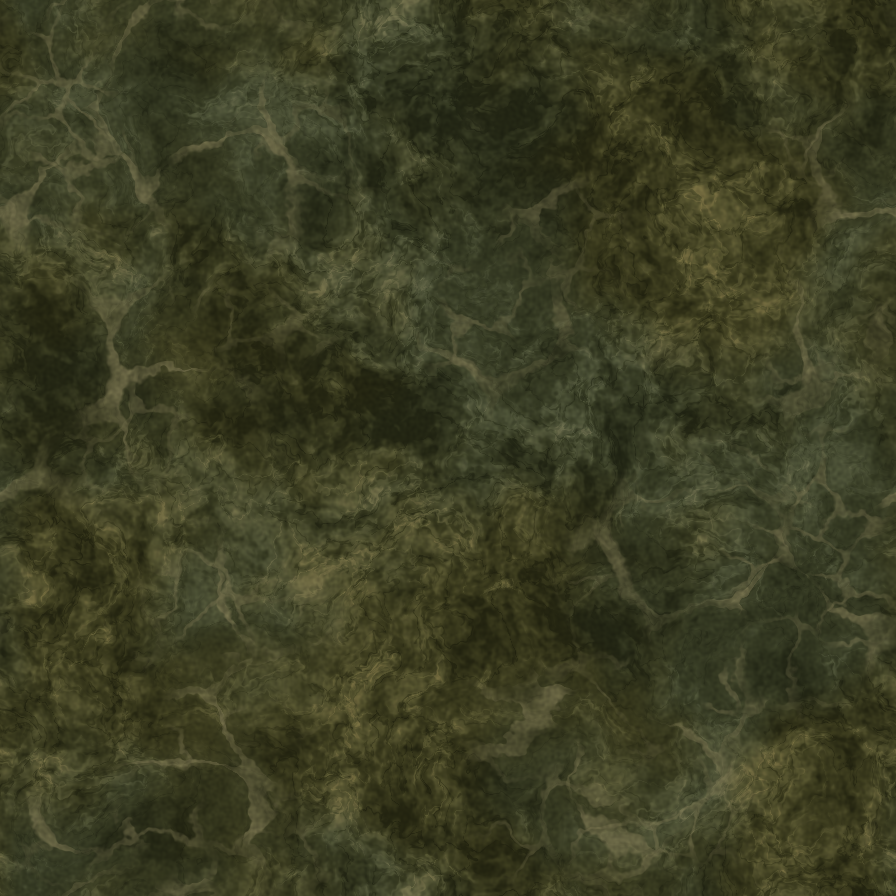
Reproduce this texture procedurally as a Shadertoy shader.

```glsl
// Dark olive marble: drifting clouds, crusty mottling and pale veins that
// widen into pads where they meet. Wrapping gradient noise warps the domain;
// veins are the softened edges of a wrapping Voronoi pattern.

const vec3 DEEP  = vec3(0.135, 0.143, 0.072);
const vec3 MOSS  = vec3(0.212, 0.220, 0.122);
const vec3 SAGE  = vec3(0.308, 0.314, 0.196);
const vec3 SAND  = vec3(0.425, 0.410, 0.270);
const vec3 VEIN  = vec3(0.480, 0.455, 0.315);
const vec3 OLIVE_TINT = vec3(1.05, 1.01, 0.90);
const vec3 SLATE_TINT = vec3(0.96, 1.01, 1.09);

const float CLOUD_CELLS  = 4.0;   // whole repeats across the canvas
const float MOTTLE_CELLS = 12.0;
const float PIT_CELLS    = 36.0;
const float FLECK_CELLS  = 80.0;
const float VEIN_CELLS   = 7.0;
const float CRACK_CELLS  = 15.0;
const float FLOW_WARP = 0.055;    // displacement in canvas units
const float VEIN_WARP = 0.045;
const float PAD_SHARPNESS = 16.0; // lower gives larger pads at junctions

vec2 hash2(vec2 cell, float seed) {
    uvec3 v = uvec3(cell, seed) * 1664525u + 1013904223u;
    for (int i = 0; i < 2; i++) {
        v.x += v.y * v.z; v.y += v.z * v.x; v.z += v.x * v.y;
        v ^= v >> 16u;
    }
    return vec2(v.xy >> 8u) / 16777216.0;
}

vec2 wrap(vec2 cell, float period) { return floor(mod(cell + 0.5, period)); }

float corner(vec2 cell, vec2 offset, vec2 f, float period, float seed) {
    vec2 gradient = hash2(wrap(cell + offset, period), seed) * 2.0 - 1.0;
    return 1.4 * dot(gradient, f - offset);
}

float noise(vec2 p, float period, float seed) {
    vec2 c = floor(p), f = p - c;
    vec2 u = f * f * f * (f * (f * 6.0 - 15.0) + 10.0);
    float low  = mix(corner(c, vec2(0, 0), f, period, seed),
                     corner(c, vec2(1, 0), f, period, seed), u.x);
    float high = mix(corner(c, vec2(0, 1), f, period, seed),
                     corner(c, vec2(1, 1), f, period, seed), u.x);
    return mix(low, high, u.y);
}

float fbm(vec2 uv, float cells, int octaves, float seed) {
    float sum = 0.0, amplitude = 1.0;
    for (int i = 0; i < octaves; i++) {
        sum += amplitude * noise(uv * cells, cells, seed + float(i));
        cells *= 2.0;
        amplitude *= 0.56;
    }
    return sum;
}

// Thin crinkled lines along the zero level of noise.
float filament(vec2 uv, float cells, float width, float seed) {
    return 1.0 - smoothstep(0.0, width, abs(fbm(uv, cells, 5, seed)));
}

// Soft minimum of the distances to the borders of the nearest Voronoi cell.
float veinDistance(vec2 uv, float cells, float seed) {
    vec2 p = uv * cells, c = floor(p), f = p - c;
    vec2 nearCell = vec2(0.0), nearPoint = vec2(8.0);
    for (int i = 0; i < 9; i++) {
        vec2 g = vec2(i % 3, i / 3) - 1.0;
        vec2 r = g + hash2(wrap(c + g, cells), seed) - f;
        if (dot(r, r) < dot(nearPoint, nearPoint)) { nearPoint = r; nearCell = g; }
    }
    float total = 0.0;
    for (int i = 0; i < 25; i++) {
        if (i == 12) continue;
        vec2 g = nearCell + vec2(i % 5, i / 5) - 2.0;
        vec2 r = g + hash2(wrap(c + g, cells), seed) - f;
        total += exp(-PAD_SHARPNESS * dot(0.5 * (nearPoint + r), normalize(r - nearPoint)));
    }
    return -log(total + 1e-6) / PAD_SHARPNESS;
}

void mainImage(out vec4 fragColor, in vec2 fragCoord) {
    vec2 uv = fragCoord / iResolution.xy;
    // Shared warp and broad masks
    vec2 warp = vec2(fbm(uv, 5.0, 6, 10.0), fbm(uv, 5.0, 6, 20.0));
    vec2 flow = uv + FLOW_WARP * warp, bend = uv + VEIN_WARP * warp;
    float marbled = smoothstep(-0.25, 0.35, fbm(uv, 3.0, 3, 30.0));
    float rough = 1.0 - 0.5 * marbled;
    // Clouds, mottling, pits and flecks set the tone
    float cloud = fbm(uv + 0.03 * warp, CLOUD_CELLS, 4, 40.0);
    float mottle = fbm(flow, MOTTLE_CELLS, 5, 50.0);
    float pits = fbm(uv + 0.03 * warp, PIT_CELLS, 3, 60.0);
    float flecks = fbm(uv + 0.015 * warp, FLECK_CELLS, 2, 65.0);
    float tone = 0.36 + 0.37 * cloud + rough * (0.33 * mottle + 0.32 * pits + 0.26 * flecks);
    // Lacy light filaments and dark fissures
    float crust = smoothstep(-0.2, 0.35, mottle + 0.5 * cloud);
    tone += 0.20 * crust * filament(flow, 8.0, 0.08, 70.0);
    tone += 0.22 * crust * rough * filament(bend, 20.0, 0.10, 75.0);
    tone -= 0.20 * rough * filament(bend, 16.0, 0.09, 85.0);
    vec3 color = mix(DEEP, MOSS, smoothstep(-0.05, 0.36, tone));
    color = mix(color, SAGE, smoothstep(0.3, 0.68, tone));
    color = mix(color, SAND, smoothstep(0.62, 1.05, tone));
    // Hue drifts between yellow olive and grey slate
    float hue = fbm(uv + 0.03 * warp, 3.0, 4, 80.0) - 0.35 * (marbled - 0.5);
    color *= mix(SLATE_TINT, OLIVE_TINT, smoothstep(-0.5, 0.5, hue));
    // Broad veins with faint halos, then hairline cracks
    float vein = veinDistance(bend, VEIN_CELLS, 90.0);
    float swell = fbm(uv, 6.0, 3, 100.0);
    float width = mix(0.02, 0.065, smoothstep(-0.1, 0.5, swell));
    float strength = marbled * smoothstep(-0.4, 0.3, swell + 0.4 * mottle);
    float core = 1.0 - smoothstep(width * 0.45, width, vein + 0.02 * pits);
    float crack = 1.0 - smoothstep(0.01, 0.055, veinDistance(bend, CRACK_CELLS, 110.0));
    crack *= marbled * smoothstep(-0.15, 0.35, fbm(uv, 7.0, 3, 120.0));
    color = mix(color, SAGE, 0.25 * exp(-9.0 * max(vein, 0.0)) * strength);
    color = mix(color, VEIN, 0.62 * core * strength * (0.85 + 0.5 * pits));
    color = mix(color, VEIN, 0.42 * crack);
    // Fine stone grain
    color *= 1.0 + 0.16 * noise(uv * 190.0, 190.0, 130.0);
    fragColor = vec4(color, 1.0);
}
```
